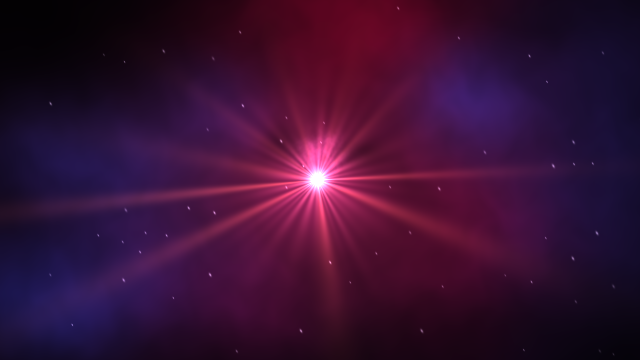
Write a Shadertoy shader that draws this background.

```glsl
// A radiant star burst in front of red, violet and blue nebula clouds.
// Soft elliptical glows, warped by layered sines, form the clouds; angular
// beams fan out from the core and a hashed grid scatters slanted specks.

float hash(vec2 p) {
    p = fract(p * vec2(0.1031, 0.1137));
    p += dot(p, p.yx + 33.3);
    return fract((p.x + p.y) * p.x * 7.31);
}

// Layered sines, roughly in -1..1
float waves(vec2 p) {
    float sum = 0.0, amp = 0.5;
    for (int i = 0; i < 4; i++) {
        sum += amp * sin(p.x + 1.3 * sin(p.y)) * cos(p.y + 0.8 * sin(p.x));
        p = mat2(1.5, 1.1, -1.1, 1.5) * p + 1.7;
        amp *= 0.55;
    }
    return sum;
}

// Soft elliptical glow
float glow(vec2 p, vec2 center, vec2 radius) {
    vec2 d = (p - center) / radius;
    return exp(-dot(d, d));
}

vec3 nebula(vec2 p) {
    p += 0.05 * vec2(waves(p * 6.0), waves(p * 6.0 + 4.0));
    vec3 c = vec3(0.035, 0.012, 0.045);
    // Red clouds
    c += vec3(0.25, 0.045, 0.12) * glow(p, vec2(0.90, 0.48), vec2(0.53, 0.36));
    c += vec3(0.29, 0.00, 0.06) * glow(p, vec2(0.96, 0.98), vec2(0.38, 0.27));
    c += vec3(0.15, 0.00, 0.05) * glow(p, vec2(1.32, 0.32), vec2(0.26, 0.28));
    c += vec3(0.12, 0.01, 0.08) * glow(p, vec2(0.66, 0.16), vec2(0.26, 0.18));
    // Blue and violet clouds
    c += vec3(0.07, 0.09, 0.32) * glow(p, vec2(1.29, 0.73), vec2(0.15, 0.14));
    c += vec3(0.07, 0.07, 0.25) * glow(p, vec2(0.22, 0.56), vec2(0.25, 0.16));
    c += vec3(0.07, 0.08, 0.29) * glow(p, vec2(0.11, 0.16), vec2(0.27, 0.15));
    c += vec3(0.06, 0.05, 0.19) * glow(p, vec2(0.60, 0.69), vec2(0.16, 0.13));
    c += vec3(0.05, 0.04, 0.15) * glow(p, vec2(0.42, 0.33), vec2(0.25, 0.22));
    c += vec3(0.04, 0.05, 0.18) * glow(p, vec2(1.64, 0.50), vec2(0.30, 0.48));
    return c * (1.0 + 0.22 * waves(p * 9.0 + 2.0));
}

// Beams as angle in degrees, angular half width, strength, length
const vec4 BEAMS[10] = vec4[10](
    vec4(186.0, 0.040, 0.75, 0.42), vec4(206.0, 0.060, 0.55, 0.38),
    vec4(169.0, 0.080, 0.32, 0.28), vec4(144.0, 0.060, 0.28, 0.25),
    vec4(2.5, 0.035, 0.60, 0.28), vec4(-22.0, 0.075, 0.55, 0.31),
    vec4(-83.0, 0.120, 0.55, 0.22), vec4(47.0, 0.060, 0.32, 0.17),
    vec4(73.0, 0.080, 0.30, 0.17), vec4(108.0, 0.070, 0.28, 0.17));

vec3 burst(vec2 q) {
    float r = length(q), light = 0.0;
    for (int i = 0; i < 10; i++) {
        vec4 b = BEAMS[i];
        vec2 dir = vec2(cos(radians(b.x)), sin(radians(b.x)));
        float offAxis = atan(dir.x * q.y - dir.y * q.x, dot(dir, q) + 1e-5);
        light += b.z * exp(-pow(offAxis / b.y, 2.0) - r / b.w);
    }
    // Fine spokes, periodic in the angle
    float a = atan(q.y, q.x + 1e-5);
    float spokes = 0.5 + 0.25 * sin(a * 17.0 + 1.0) + 0.25 * sin(a * 29.0 + 2.0 * sin(a * 5.0));
    vec3 c = vec3(0.78, 0.30, 0.24) * light;
    c += vec3(0.45, 0.15, 0.20) * spokes * exp(-r / 0.10);
    // Halo, short flares and white core
    c += vec3(0.32, 0.08, 0.19) * exp(-r * r / 0.022);
    c += vec3(0.85, 0.45, 0.60) * exp(-r / (0.018 + 0.022 * spokes));
    c += vec3(1.0, 0.85, 0.95) * exp(-r * r / 0.0007);
    return c;
}

// Short slanted specks, one candidate in each grid cell
float specks(vec2 p) {
    vec2 cell = floor(p * 16.0);
    float seed = hash(cell + 3.0);
    vec2 spot = 0.2 + 0.6 * vec2(hash(cell + 17.0), hash(cell + 41.0));
    vec2 d = (fract(p * 16.0) - spot) / 16.0;
    d = mat2(0.87, 0.5, -0.5, 0.87) * d.yx;
    float size = mix(0.7, 1.3, hash(cell + 71.0));
    float shape = exp(-dot(d * d, 1.0 / vec2(1.7e-5, 4.5e-6)) / (size * size));
    float density = 0.10 + 0.06 * smoothstep(1.0, 1.6, p.x);
    return shape * step(seed, density) * mix(0.3, 0.8, hash(cell + 91.0));
}

void mainImage(out vec4 fragColor, in vec2 fragCoord) {
    // Height is one unit, horizontally centered on a 16:9 frame
    vec2 p = (fragCoord - 0.5 * iResolution.xy) / iResolution.y + vec2(0.889, 0.5);
    vec2 q = p - vec2(0.882, 0.5);

    vec3 color = nebula(p);

    // Dark pockets on both sides of the plume
    float pockets = glow(p, vec2(1.00, 0.575), vec2(0.07, 0.04))
                  + glow(p, vec2(0.79, 0.60), vec2(0.06, 0.05));
    color *= 1.0 - 0.35 * pockets;
    color += burst(q) * (1.0 - 0.3 * pockets);

    // Pink gas plume above the core
    vec2 drift = 0.018 * vec2(waves(p * 38.0), waves(p * 38.0 + 5.0));
    float plume = glow(p + drift, vec2(0.89, 0.565), vec2(0.055, 0.050));
    color += vec3(0.50, 0.20, 0.38) * plume * (0.8 + 0.5 * waves(p * 50.0));

    color += vec3(0.75, 0.65, 0.80) * specks(p);

    // Dim the upper left and lower right corners
    color *= 1.0 - 0.75 * glow(p, vec2(0.05, 1.02), vec2(0.50, 0.28));
    color *= 1.0 - 0.60 * glow(p, vec2(1.75, 0.0), vec2(0.38, 0.25));
    fragColor = vec4(clamp(color, 0.0, 1.0), 1.0);
}
```
